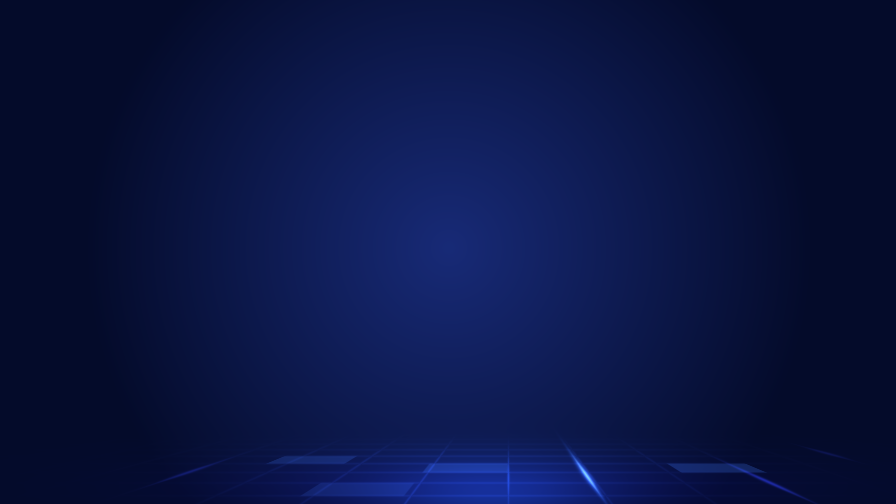
A WebGL 1 fragment shader for this background:

```glsl
precision highp float;

uniform vec2 u_resolution;

// Lengths are fractions of the canvas height
const vec3 EDGE_COLOR = vec3(0.015, 0.042, 0.165);
const vec3 GLOW_COLOR = vec3(0.092, 0.165, 0.465);
const vec2 GLOW_OFFSET = vec2(0.002, 0.508);
const float GLOW_RADIUS = 0.72;

const vec2 VANISH_OFFSET = vec2(0.120, 0.278);
const float COLUMN_STEP = 0.74;
const float ROW_STEP = 0.41;
const float ROW_SHIFT = 0.32;
const float LINE_WIDTH = 0.0022;
const vec2 TILE_HALF = vec2(0.53, 0.5);

const vec3 HAZE_COLOR = vec3(0.012, 0.004, 0.120);
const vec3 POOL_COLOR = vec3(0.035, 0.100, 0.230);
const vec3 GRID_COLOR = vec3(0.040, 0.070, 0.180);
const vec3 TILE_COLOR = vec3(0.055, 0.105, 0.190);
const vec3 BEAM_COLOR = vec3(0.120, 0.270, 0.620);
const vec3 CORE_COLOR = vec3(0.330, 0.430, 0.280);
const vec3 VIOLET_COLOR = vec3(0.090, 0.110, 0.420);

float hash(float n) {
  return fract(sin(n * 127.1) * 43758.5453);
}

float bell(float x) {
  return exp(-x * x);
}

// Soft elliptical light
float pool(vec2 p, vec2 center, vec2 radius) {
  vec2 q = (p - center) / radius;
  return exp(-dot(q, q));
}

// Tapered light along a ray from the vanishing point
float streak(vec2 ray, float slope, float drop, float reach, float width) {
  float across = (ray.x - slope * ray.y) / sqrt(1.0 + slope * slope);
  float taper = bell((ray.y - drop) / reach);
  return taper * bell(across / (width * (0.4 + 0.6 * taper)));
}

// Floor panel with smooth edges, in cell units
float tile(vec2 cell, vec2 center, vec2 blur) {
  vec2 inside = TILE_HALF - abs(cell - center);
  vec2 cover = smoothstep(-blur, blur, inside);
  return cover.x * cover.y;
}

void main() {
  vec2 p = gl_FragCoord.xy / u_resolution.y;
  float middle = 0.5 * u_resolution.x / u_resolution.y;
  p.x -= middle;

  // Radial backdrop
  float glow = clamp(1.0 - length(p - GLOW_OFFSET) / GLOW_RADIUS, 0.0, 1.0);
  vec3 color = mix(EDGE_COLOR, GLOW_COLOR, glow);

  // Perspective floor coordinates
  vec2 ray = vec2(p.x - VANISH_OFFSET.x, max(VANISH_OFFSET.y - p.y, 0.01));
  float slope = ray.x / ray.y;
  vec2 cell = vec2(slope / COLUMN_STEP, 1.0 / (ray.y * ROW_STEP) - ROW_SHIFT);
  vec2 cellSize = vec2(COLUMN_STEP * ray.y, ROW_STEP * ray.y * ray.y);
  float floorMask = smoothstep(0.135, 0.20, ray.y);

  // Light resting on the floor
  color += HAZE_COLOR * pool(p, vec2(0.07, 0.035), vec2(0.52, 0.055));
  color += POOL_COLOR * pool(p, vec2(0.09, 0.020), vec2(0.22, 0.070));

  // Grid lines, each column slightly different
  vec2 nearest = floor(cell + 0.5);
  vec2 gap = abs(cell - nearest) * cellSize;
  gap.x /= sqrt(1.0 + slope * slope);
  float columns = bell(gap.x / LINE_WIDTH) * mix(0.5, 1.0, hash(nearest.x));
  float rows = 0.55 * bell(gap.y / LINE_WIDTH);
  float gridFade = floorMask * bell((p.x - 0.07) / 0.42);
  color += GRID_COLOR * max(columns, rows) * gridFade;

  // Lit panels
  vec2 blur = 0.0025 / cellSize;
  float panels = 0.75 * tile(cell, vec2(-2.75, 12.5), blur);
  panels += 0.80 * tile(cell, vec2(-0.54, 11.5), blur);
  panels += 0.55 * tile(cell, vec2(-1.60, 9.5), blur);
  panels += tile(cell, vec2(2.68, 11.5), blur);
  color += TILE_COLOR * panels;

  // Bright beam and its fainter companions
  color += BEAM_COLOR * streak(ray, 0.70, 0.222, 0.042, 0.0060);
  color += CORE_COLOR * streak(ray, 0.70, 0.222, 0.026, 0.0032);
  color += 0.35 * BEAM_COLOR * streak(ray, 0.0, 0.225, 0.035, 0.0025);
  color += VIOLET_COLOR * streak(ray, 2.20, 0.235, 0.032, 0.0032);
  color += 0.50 * VIOLET_COLOR * streak(ray, -2.95, 0.215, 0.020, 0.0028);
  color += 0.35 * VIOLET_COLOR * streak(ray, 3.56, 0.178, 0.012, 0.0025);

  gl_FragColor = vec4(color, 1.0);
}
```
